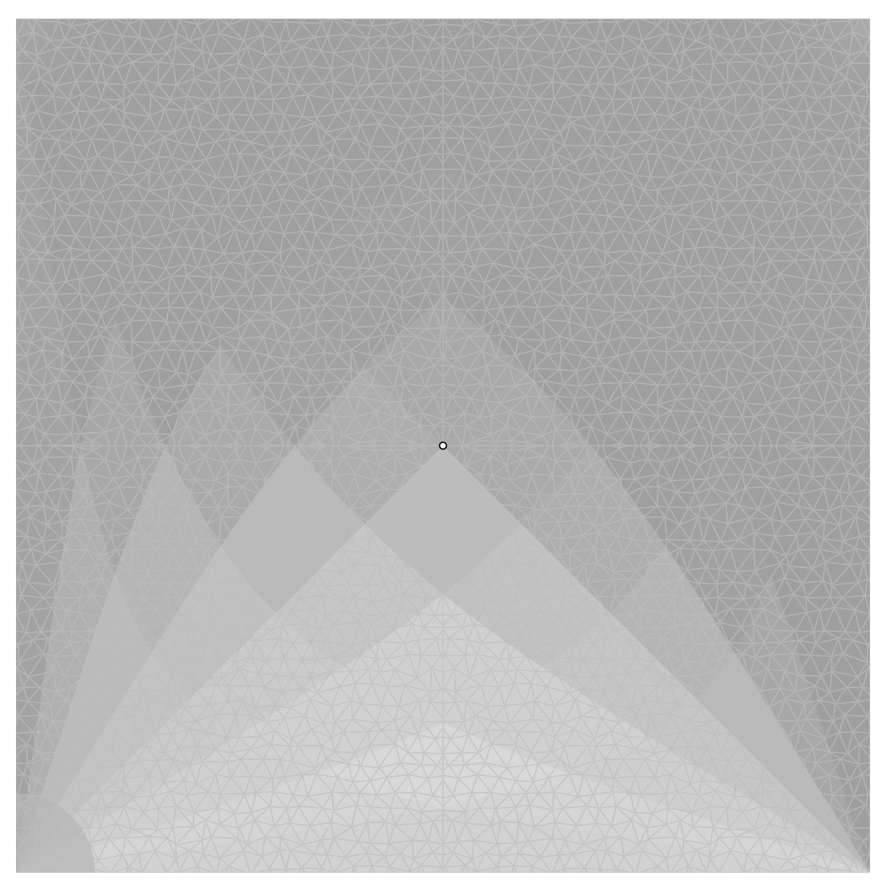
This background is drawn by a WebGL 1 fragment shader. Its source:

```glsl
precision highp float;
// A grey square filled by two crossing fans of curved bands, over a fine triangle mesh.
// The bands are levels of two harmonic fields, found by mapping the square to a disc;
// the mesh is a jittered triangular lattice mirrored in both axes.
uniform vec2 u_resolution;

vec2 hash2(vec2 cell) {
  vec3 h = fract(cell.xyx * vec3(0.1031, 0.1030, 0.0973));
  h += dot(h, h.yzx + 33.33);
  return fract((h.xx + h.yz) * h.zy);
}

// Lemniscate sine of both coordinates, with one quarter period scaled to 1
vec2 lemniscateSine(vec2 t) {
  t *= 1.570796;
  return 0.955 * sin(t) - 0.04305 * sin(3.0 * t) + 0.00186 * sin(5.0 * t);
}

// Conformal map from the square [-1, 1] to the unit disc, corners on the axes
vec2 squareToDisc(vec2 p) {
  vec2 s = lemniscateSine(0.5 * vec2(p.x + p.y, p.y - p.x));
  vec2 slope = sqrt(max(1.0 - s * s * s * s, 0.0));
  return s * slope.yx / max(1.0 - s.x * s.x * s.y * s.y, 0.0001);
}

// Band numbers from -4 to 3 with soft edges, one per field
vec2 bandIndex(vec2 field, float soft) {
  vec2 index = vec2(-4.0);
  for (int k = -3; k <= 3; k++) {
    float level = clamp(float(k) * 0.3, -0.82, 0.82);
    index += smoothstep(level - soft, level + soft, field);
  }
  return index;
}

float segmentDistance(vec2 p, vec2 a, vec2 b) {
  vec2 ab = b - a;
  return length(p - a - ab * clamp(dot(p - a, ab) / dot(ab, ab), 0.0, 1.0));
}

// Lattice vertex, shifted at random
vec2 meshVertex(vec2 cell) {
  return vec2(cell.x + 0.5 * cell.y, 0.866 * cell.y) + 0.58 * (hash2(cell + 71.0) - 0.5);
}

float meshDistance(vec2 p) {
  vec2 base = floor(vec2(p.x - 0.57735 * p.y, 1.1547 * p.y));
  float d = 9.0;
  for (int j = -1; j <= 1; j++) {
    for (int i = -1; i <= 1; i++) {
      vec2 cell = base + vec2(float(i), float(j));
      vec2 a = meshVertex(cell);
      vec2 right = meshVertex(cell + vec2(1.0, 0.0));
      vec2 above = meshVertex(cell + vec2(0.0, 1.0));
      d = min(d, segmentDistance(p, a, right));
      d = min(d, segmentDistance(p, a, above));
      d = min(d, segmentDistance(p, right, above));
    }
  }
  return d;
}

void main() {
  // The square spans -1 to 1
  float halfSide = 0.4766 * min(u_resolution.y, u_resolution.x * 1.0119);
  vec2 p = (gl_FragCoord.xy - u_resolution * vec2(0.5, 0.5026)) / halfSide;
  float px = 1.0 / halfSide;
  vec2 q = clamp(p, -1.0, 1.0);

  // Harmonic fields: high at the left and bottom, and at the right and bottom
  vec2 disc = squareToDisc(q);
  vec2 field = 0.63662 * atan(-2.0 * disc / max(1.0 - dot(disc, disc), 0.0001));
  float cornerDistance = length(1.0 - abs(q));
  vec2 band = bandIndex(field, min(0.8 * px / max(cornerDistance, 0.01), 0.15));

  // Flat tone of each crossing of bands
  float lift = dot(band, vec2(0.6, 0.4));
  float tone = 0.738 + 0.1 * lift / sqrt(1.0 + 0.6 * lift * lift);
  tone = max(tone - 0.017 * abs(band.x - band.y), 0.622);
  tone -= 0.035 * smoothstep(2.0, 3.0, min(band.x, band.y));

  // Darker disc at the lower left, pale glows at the upper corners
  float lowerLeft = length(q + 1.0);
  tone = mix(tone, 0.71, 0.7 * (1.0 - smoothstep(0.185 - px, 0.185 + px, lowerLeft)));
  float upperCorner = length(vec2(1.0 - abs(q.x), 1.0 - q.y));
  tone += 0.05 * exp(-upperCorner * 12.0);

  // Mesh with its two axes and the border
  float spacing = 0.041;
  float lineDistance = spacing * meshDistance(abs(q) / spacing);
  lineDistance = min(lineDistance, min(abs(q.x), abs(q.y)));
  float line = clamp((0.0016 - lineDistance) / px + 0.5, 0.0, 1.0);
  tone = mix(tone, 0.74, 0.65 * line);
  float edge = 1.0 - max(abs(p.x), abs(p.y));
  tone = mix(tone, 0.72, 0.5 * (1.0 - smoothstep(0.0, 1.5 * px, edge)));

  // White centre dot with a dark ring, then the white margin
  float r = length(p);
  tone = mix(tone, 0.1, clamp((0.0098 - r) / px + 0.5, 0.0, 1.0));
  tone = mix(tone, 1.0, clamp((0.0062 - r) / px + 0.5, 0.0, 1.0));
  tone = mix(1.0, tone, clamp(edge / px + 0.5, 0.0, 1.0));
  gl_FragColor = vec4(vec3(tone), 1.0);
}
```
